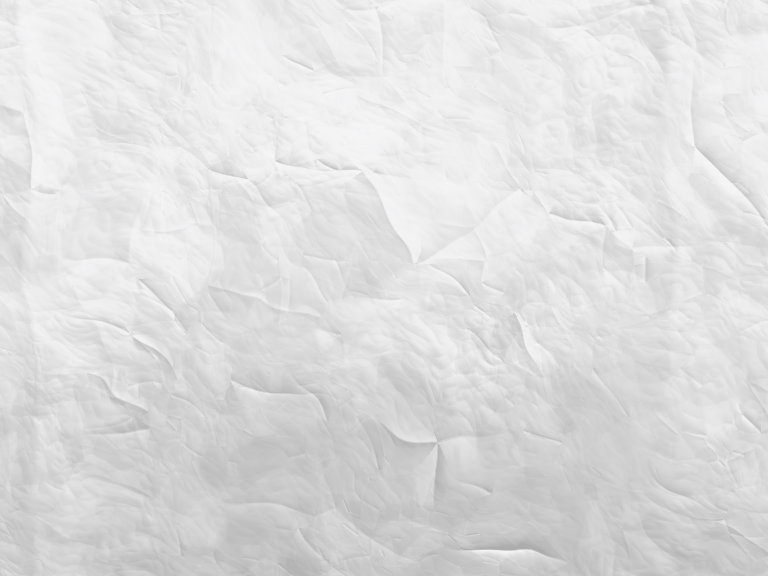
Give the GLSL for this texture, as a WebGL 1 fragment shader.

```glsl
precision highp float;

uniform vec2 u_resolution;

vec2 hash2(vec2 cell) {
  vec3 q = fract(cell.xyx * vec3(0.1031, 0.1030, 0.0973));
  q += dot(q, q.yzx + 33.33);
  return fract((q.xx + q.yz) * q.zy);
}

float cornerSlope(vec2 cell, vec2 offset) {
  return dot(hash2(cell) * 2.0 - 1.0, offset);
}

// Gradient noise, roughly -0.7 to 0.7
float noise(vec2 p) {
  vec2 i = floor(p), f = fract(p);
  vec2 u = f * f * f * (f * (f * 6.0 - 15.0) + 10.0);
  vec2 x = vec2(1.0, 0.0), y = vec2(0.0, 1.0);
  float low = mix(cornerSlope(i, f), cornerSlope(i + x, f - x), u.x);
  float high = mix(cornerSlope(i + y, f - y), cornerSlope(i + 1.0, f - 1.0), u.x);
  return mix(low, high, u.y);
}

vec2 warp(vec2 p, float frequency, float amount) {
  vec2 q = p * frequency;
  return p + amount * vec2(noise(q + 7.3), noise(q + 41.9));
}

// Compresses the pattern along an axis, so features lengthen across it
vec2 squeeze(vec2 p, vec2 axis, float amount) {
  return p + axis * dot(p, axis) * amount;
}

// Sharp-valleyed height whose slope flips along each wrinkle
float wrinkleHeight(vec2 p) {
  float height = 0.0, frequency = 5.0, weight = 1.0;
  mat2 turn = mat2(0.8, 0.6, -0.6, 0.8);
  for (int i = 0; i < 4; i++) {
    height += weight * abs(noise(p * frequency + 13.7)) / frequency;
    p = turn * p;
    frequency *= 2.0;
    weight *= 0.95;
  }
  return height;
}

float wrinkleShade(vec2 p, vec2 light, float reach) {
  vec2 offset = light * reach;
  float slope = (wrinkleHeight(p - offset) - wrinkleHeight(p + offset)) / (2.0 * reach);
  return slope / (1.0 + 0.25 * abs(slope));
}

// Tone of one tilted, nearly flat piece of paper
float facetTone(vec2 id, vec2 toCenter) {
  vec2 tilt = hash2(id + 17.0) - 0.5;
  return tilt.x + 0.7 * dot(tilt.yx, toCenter);
}

// x: facet tone, y: embossed crease along the facet border
vec2 facets(vec2 p, vec2 light, float edgeSoftness) {
  vec2 base = floor(p), nearId = base, nearVec = vec2(0.0);
  float nearest = 8.0;
  for (int j = -1; j <= 1; j++) {
    for (int i = -1; i <= 1; i++) {
      vec2 id = base + vec2(float(i), float(j));
      vec2 r = id + 0.05 + 0.9 * hash2(id) - p;
      if (dot(r, r) < nearest) {
        nearest = dot(r, r);
        nearId = id;
        nearVec = r;
      }
    }
  }
  float border = 8.0;
  vec2 sideId = nearId, sideVec = nearVec, across = vec2(0.0, 1.0);
  for (int j = -2; j <= 2; j++) {
    for (int i = -2; i <= 2; i++) {
      vec2 id = base + vec2(float(i), float(j));
      vec2 r = id + 0.05 + 0.9 * hash2(id) - p;
      vec2 gap = r - nearVec;
      if (dot(gap, gap) > 0.0001) {
        float d = dot(0.5 * (r + nearVec), normalize(gap));
        if (d < border) {
          border = d;
          sideId = id;
          sideVec = r;
          across = normalize(gap);
        }
      }
    }
  }
  vec2 edge = hash2(nearId + sideId + 91.0);
  float own = facetTone(nearId, nearVec);
  float shared = 0.5 * (own + facetTone(sideId, sideVec));
  float tone = mix(shared, own, smoothstep(0.0, edgeSoftness + 0.2 * edge.x * edge.x, border));
  float strength = (edge.y - 0.4) * 2.0 * edge.x;
  float crease = strength * dot(across, light) * exp(-border / 0.08);
  return vec2(tone, crease * smoothstep(0.0, edgeSoftness, border));
}

// Long upright fold: shaded flank beside a lit flank
float uprightFold(vec2 p, float center, float width) {
  float x = (p.x - center) / width;
  return (smoothstep(-0.2, 0.2, x) - 0.5) * exp(-x * x);
}

void main() {
  vec2 p = gl_FragCoord.xy / u_resolution.y;
  vec2 light = normalize(vec2(0.6, 0.8));
  vec2 sheet = warp(warp(p, 4.0, 0.06), 14.0, 0.018);
  vec2 folded = squeeze(sheet, light, 0.35);

  // Broad light, falling off toward the lower middle
  float tone = mix(0.782, 0.934, smoothstep(-0.2, 0.92, p.y));
  vec2 dim = (p - vec2(0.68, 0.24)) / vec2(0.42, 0.24);
  tone += 0.006 - 0.022 * exp(-dot(dim, dim)) + 0.035 * noise(p * 2.3 + 5.1);

  // Facets from large to small
  mat2 turn = mat2(0.8, 0.6, -0.6, 0.8);
  vec2 q = folded, layerLight = light;
  float frequency = 4.4, weight = 1.0;
  for (int i = 0; i < 4; i++) {
    float patchy = smoothstep(-0.25, 0.35, noise(p * 5.0 + frequency));
    vec2 layer = facets(q * frequency, layerLight, frequency * 0.0022);
    tone += weight * (0.042 * layer.x + 0.22 * patchy * layer.y);
    q = turn * q;
    layerLight = turn * layerLight;
    frequency *= 1.9;
    weight *= 0.86;
  }

  // Fine wrinkles and long folds
  float crumple = 0.013 + 0.028 * smoothstep(-0.25, 0.4, noise(p * 3.1 + 23.0));
  tone += crumple * wrinkleShade(folded, light, 0.0018);
  float upper = smoothstep(0.25, 0.6, p.y);
  tone += 0.045 * upper * uprightFold(sheet, 1.16, 0.04);
  tone += 0.045 * uprightFold(sheet, 0.06, 0.045);

  // Soft highlight limit and faint cool tint
  tone = min(tone, 0.92 + 0.045 * (1.0 - exp(-max(tone - 0.92, 0.0) / 0.045)));
  vec3 paperTint = vec3(1.0, 0.997, 1.002);
  gl_FragColor = vec4(clamp(tone, 0.68, 0.97) * paperTint, 1.0);
}
```
